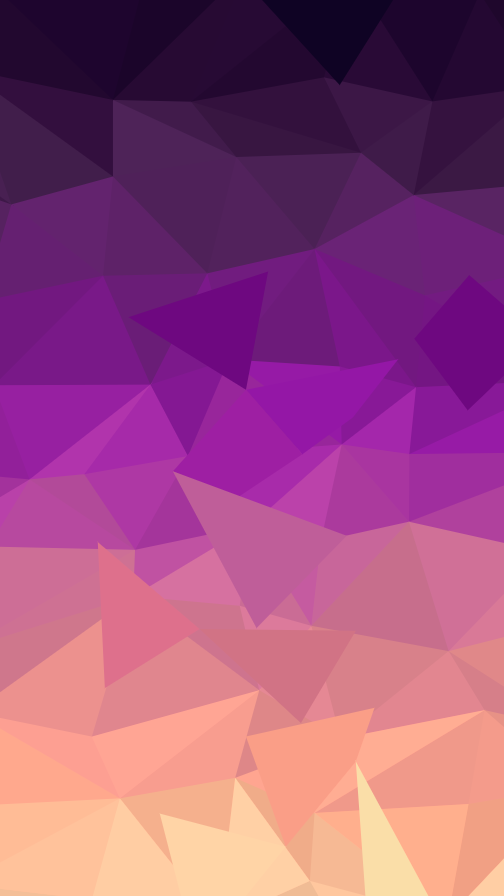
Reproduce this background procedurally as a Shadertoy shader.

```glsl
// Low-poly mosaic of flat facets, from midnight violet at the top to pale peach at the bottom.

const vec2 GRID = vec2(4.5, 10.0);      // mesh cells across and up the canvas
const float JITTER = 0.72;              // vertex displacement, in cells
const float TONE_SPREAD = 0.075;        // random shift of a facet along the ramp
const float LIGHT_SPREAD = 0.12;        // random change of facet brightness
const int STOPS = 12;
const vec3 RAMP[STOPS] = vec3[](        // evenly spaced, bottom to top
    vec3(1.00, 0.78, 0.62), vec3(1.00, 0.67, 0.54), vec3(0.96, 0.60, 0.56),
    vec3(0.86, 0.50, 0.57), vec3(0.78, 0.40, 0.60), vec3(0.69, 0.23, 0.64),
    vec3(0.57, 0.10, 0.63), vec3(0.47, 0.09, 0.53), vec3(0.37, 0.14, 0.41),
    vec3(0.28, 0.13, 0.32), vec3(0.18, 0.05, 0.22), vec3(0.11, 0.02, 0.17));

const vec3 MIDNIGHT = vec3(0.06, 0.01, 0.14);
const vec3 PLUM     = vec3(0.43, 0.03, 0.50);
const vec3 VIOLET   = vec3(0.58, 0.09, 0.65);
const vec3 MAGENTA  = vec3(0.62, 0.12, 0.64);
const vec3 MAUVE    = vec3(0.75, 0.37, 0.60);
const vec3 ROSE     = vec3(0.87, 0.44, 0.55);
const vec3 CLAY     = vec3(0.82, 0.45, 0.52);
const vec3 APRICOT  = vec3(0.98, 0.62, 0.53);
const vec3 CREAM    = vec3(1.00, 0.83, 0.65);
const vec3 LEMON    = vec3(0.98, 0.87, 0.66);

float hash(vec2 p) {
    return fract(sin(dot(p, vec2(127.1, 311.7))) * 43758.5453);
}

vec3 ramp(float height) {
    float t = clamp(height, 0.0, 1.0) * float(STOPS - 1);
    int i = min(int(t), STOPS - 2);
    return mix(RAMP[i], RAMP[i + 1], t - float(i));
}

float cross2(vec2 a, vec2 b) { return a.x * b.y - a.y * b.x; }

// Signed distance to the line through an edge; a zero-length edge is ignored.
float edgeDistance(vec2 p, vec2 a, vec2 b, float winding) {
    vec2 e = (b - a) * iResolution.xy;
    float len = length(e);
    return len < 1e-4 ? -1e4 : winding * cross2((p - a) * iResolution.xy, e) / len;
}

// Antialiased coverage of a convex quad; repeat the last corner for a triangle.
float coverage(vec2 p, vec2 a, vec2 b, vec2 c, vec2 d) {
    float w = sign(cross2(c - a, d - b));
    float dist = max(max(edgeDistance(p, a, b, w), edgeDistance(p, b, c, w)),
                     max(edgeDistance(p, c, d, w), edgeDistance(p, d, a, w)));
    return clamp(0.5 - dist, 0.0, 1.0);
}

vec2 meshVertex(vec2 cell) {
    vec2 offset = vec2(hash(cell), hash(cell + 37.2)) - 0.5;
    return (cell + JITTER * offset) / GRID;
}

// Adds one mesh triangle, colour weighted by coverage.
void addTriangle(inout vec4 sum, vec2 p, vec2 a, vec2 b, vec2 c, vec2 seed) {
    float tone = hash(seed + 5.3) - 0.5;
    float light = 1.0 + LIGHT_SPREAD * (hash(seed + 9.7) - 0.5);
    vec3 color = ramp((a.y + b.y + c.y) / 3.0 + TONE_SPREAD * tone) * light;
    sum += vec4(color, 1.0) * coverage(p, a, b, c, c);
}

vec3 mesh(vec2 p) {
    vec4 sum = vec4(0.0);
    vec2 home = floor(p * GRID);
    for (int y = -1; y <= 1; y++)
    for (int x = -1; x <= 1; x++) {
        vec2 cell = home + vec2(x, y);
        vec2 a = meshVertex(cell), b = meshVertex(cell + vec2(1, 0));
        vec2 c = meshVertex(cell + 1.0), d = meshVertex(cell + vec2(0, 1));
        bool flip = hash(cell + 71.9) > 0.5;    // random diagonal
        addTriangle(sum, p, a, b, flip ? d : c, cell);
        addTriangle(sum, p, c, d, flip ? b : a, cell + 0.5);
    }
    return sum.rgb / max(sum.a, 1e-4);
}

void facet(inout vec3 color, vec2 p, vec3 tint, vec2 a, vec2 b, vec2 c, vec2 d) {
    color = mix(color, tint, coverage(p, a, b, c, d));
}

void mainImage(out vec4 fragColor, in vec2 fragCoord) {
    vec2 p = fragCoord / iResolution.xy;
    vec3 color = mesh(p);

    // Large focal facets, top to bottom
    vec2 hub = vec2(0.488, 0.565), notch = vec2(0.600, 0.493);
    vec2 fold = vec2(0.343, 0.474), knee = vec2(0.396, 0.298);
    vec2 ridge = vec2(0.706, 0.150), dip = vec2(0.567, 0.055);
    facet(color, p, MIDNIGHT, vec2(0.52, 1.0), vec2(0.78, 1.0), vec2(0.674, 0.905), vec2(0.674, 0.905));
    facet(color, p, PLUM, vec2(0.255, 0.646), vec2(0.532, 0.697), hub, hub);
    facet(color, p, PLUM, vec2(0.822, 0.622), vec2(0.931, 0.693), vec2(1.076, 0.622), vec2(0.928, 0.542));
    facet(color, p, VIOLET, hub, vec2(0.79, 0.599), vec2(0.70, 0.534), notch);
    facet(color, p, MAGENTA, hub, fold, vec2(0.472, 0.445), notch);
    facet(color, p, MAUVE, fold, vec2(0.688, 0.402), vec2(0.509, 0.299), vec2(0.509, 0.299));
    facet(color, p, ROSE, vec2(0.194, 0.395), knee, vec2(0.208, 0.232), vec2(0.208, 0.232));
    facet(color, p, CLAY, knee, vec2(0.706, 0.296), vec2(0.597, 0.193), vec2(0.597, 0.193));
    facet(color, p, APRICOT, vec2(0.488, 0.178), vec2(0.743, 0.210), ridge, dip);
    facet(color, p, CREAM, vec2(0.317, 0.092), dip, vec2(0.488, 0.0), vec2(0.359, 0.0));
    facet(color, p, LEMON, ridge, vec2(0.85, 0.0), vec2(0.725, 0.0), vec2(0.725, 0.0));

    fragColor = vec4(color, 1.0);
}
```
